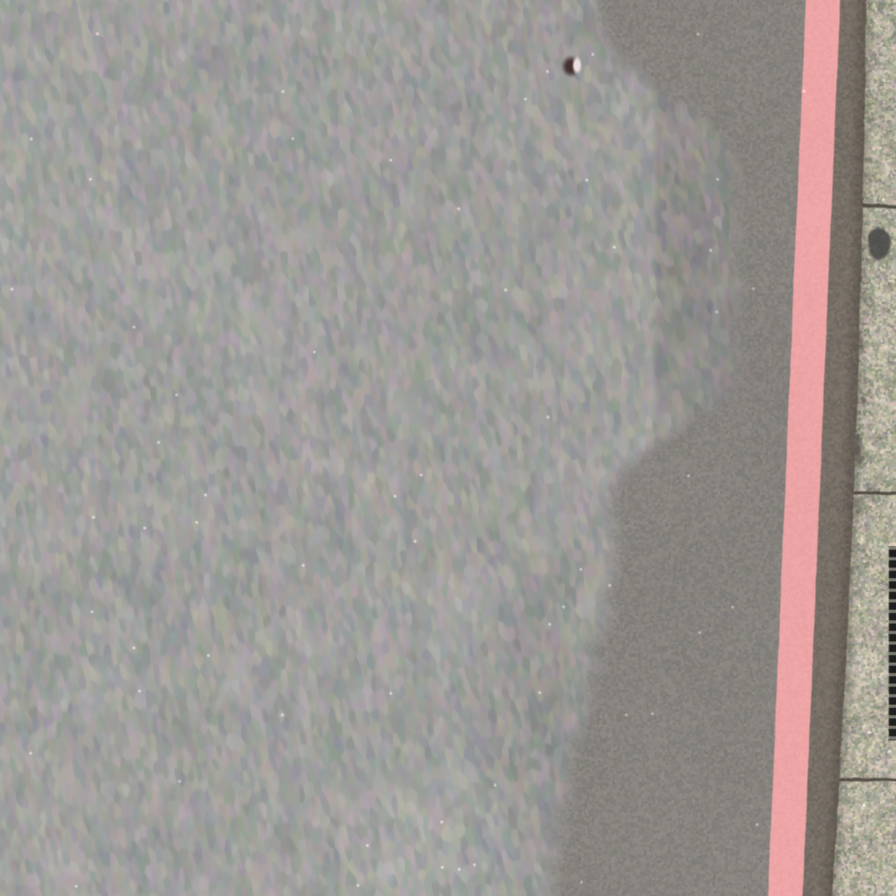
Write a Shadertoy shader that draws this texture.

```glsl
#define ROAD vec3(0.622, 0.622, 0.613)
#define SMOOTH_TAR vec3(0.525, 0.510, 0.492)
#define GUTTER vec3(0.465, 0.435, 0.400)
#define PAINT vec3(0.930, 0.645, 0.650)
#define KERB vec3(0.690, 0.675, 0.610)
#define LINE_HALF_WIDTH 0.0193
#define GRAIN_SCALE vec2(155.0, 78.0)
#define FINE_SCALE 330.0
#define ROAD_GRAIN 0.115
#define TAR_GRAIN 0.075
#define KERB_GRAIN 0.24

vec3 hash3(vec2 p) {
    vec3 q = fract(p.xyx * vec3(0.1031, 0.1030, 0.0973));
    q += dot(q, q.yxz + 33.33);
    return fract((q.xxy + q.yzz) * q.zyx);
}

// Soft cellular noise: blends a random tint from each nearby cell.
vec3 cellTint(vec2 p) {
    vec2 cell = floor(p);
    vec3 sum = vec3(0.0);
    float total = 0.0;
    for (int j = -1; j <= 1; j++)
    for (int i = -1; i <= 1; i++) {
        vec2 id = cell + vec2(i, j);
        vec3 h = hash3(id + 17.0);
        vec2 d = id + h.xy - p;
        float w = exp(-6.0 * dot(d, d));
        sum += w * (hash3(id + 71.0) - 0.5);
        total += w;
    }
    return sum / total;
}

// Mostly grey grain with a trace of colour.
vec3 grain(vec2 p, float chroma) {
    vec3 t = cellTint(p);
    return mix(vec3(t.x), t, chroma);
}

float waves(vec2 p) {
    float sum = 0.0, amp = 0.5;
    for (int i = 0; i < 4; i++) {
        sum += amp * sin(p.x + 1.3 * sin(p.y)) * cos(p.y * 0.9 + sin(p.x * 0.7));
        p = mat2(1.5, 1.1, -1.1, 1.5) * p + 2.1;
        amp *= 0.55;
    }
    return sum;
}

float blob(vec2 p, vec2 centre, vec2 radius) {
    vec2 d = (p - centre) / radius;
    return exp(-dot(d, d));
}

float cover(float d, float soft) {
    return smoothstep(soft, -soft, d);
}

void mainImage(out vec4 fragColor, in vec2 fragCoord) {
    vec2 uv = fragCoord / iResolution.xy;
    float px = max(1.0 / iResolution.y, 0.0015);
    float broad = waves(uv * 9.0);
    float ragged = waves(uv * 45.0);
    vec3 fine = grain(uv * FINE_SCALE, 0.25);

    // Coarse road, streaked along a slight lean
    vec2 lean = vec2(uv.x + 0.14 * uv.y, uv.y);
    vec3 coarse = grain(lean * GRAIN_SCALE, 0.45)
                + 0.5 * grain(lean * GRAIN_SCALE * 0.43 + 9.0, 0.35);
    vec3 road = ROAD + 0.012 * broad + 0.02 * (0.4 - uv.x);
    road += 0.045 * blob(uv, vec2(0.48, 0.05), vec2(0.08, 0.09));
    road -= 0.035 * blob(uv, vec2(0.60, 0.20), vec2(0.06, 0.17));
    road -= 0.025 * blob(uv, vec2(0.64, 1.00), vec2(0.12, 0.10));
    float band = smoothstep(0.725, 0.737, uv.x)
               * smoothstep(0.48, 0.56, uv.y) * (1.0 - smoothstep(0.90, 0.98, uv.y));
    road -= band * vec3(0.060, 0.066, 0.066);
    road += ROAD_GRAIN * coarse;

    // Smooth tar, meeting the road along a stepped, bulging seam
    float seam = 0.615 + 0.065 * smoothstep(0.0, 0.38, uv.y);
    seam += 0.140 * smoothstep(0.45, 0.585, uv.y);
    seam -= 0.155 * smoothstep(0.80, 0.99, uv.y);
    seam += 0.010 * ragged;
    vec3 tar = SMOOTH_TAR + 0.012 * broad + TAR_GRAIN * fine;
    vec3 col = mix(road, tar, smoothstep(-0.018, 0.018, uv.x - seam));

    // Gutter beyond the painted line
    float lineX = 0.8765 + 0.0420 * uv.y;
    float kerbX = 0.929 + 0.065 * uv.y - 0.027 * uv.y * uv.y + 0.0012 * ragged;
    vec3 gutter = GUTTER + TAR_GRAIN * fine;
    gutter -= 0.07 * smoothstep(0.018, 0.0, kerbX - uv.x);
    col = mix(col, gutter, smoothstep(0.0, 0.02, uv.x - lineX));
    float wear = 0.0007 * ragged;
    vec3 paint = PAINT + 0.035 * fine + 0.008 * broad;
    col = mix(col, paint, cover(abs(uv.x - lineX) - LINE_HALF_WIDTH + wear, px));

    // Kerb stones with grime
    vec3 kerb = KERB + KERB_GRAIN * fine + 0.14 * grain(uv * 120.0, 0.2) + 0.03 * ragged;
    float inner = uv.x - kerbX;
    float grime = smoothstep(0.15, 0.55, waves(uv * vec2(75.0, 55.0) + 3.0));
    float dirty = blob(uv, vec2(0.960, 0.53), vec2(0.018, 0.11));
    kerb = mix(kerb, vec3(0.36, 0.35, 0.32), 0.75 * grime * dirty);
    float stain = blob(uv, vec2(0.981, 0.728), vec2(0.017, 0.023)) + 0.25 * ragged;
    kerb = mix(kerb, vec3(0.27, 0.27, 0.27), 0.85 * smoothstep(0.40, 0.60, stain));
    kerb *= 1.0 - 0.16 * smoothstep(0.012, 0.0, inner);

    // Joints repeat along the kerb
    float jointY = uv.y - 0.130 + 0.0025 * ragged;
    float joint = abs(fract(jointY / 0.320 + 0.5) - 0.5) * 0.320;
    kerb = mix(kerb, vec3(0.25, 0.23, 0.20), 0.8 * cover(joint - 0.0018, px));

    // Drain grate at the right edge
    float grate = cover(max(0.992 - uv.x, abs(uv.y - 0.282) - 0.108), px);
    float bar = smoothstep(0.25, 0.45, abs(fract(uv.y * 85.0) - 0.5));
    kerb = mix(kerb, mix(vec3(0.12), vec3(0.48, 0.48, 0.44), bar), grate);
    col = mix(col, kerb, cover(-inner, px));

    // Sparse pale grit
    vec2 gritCell = floor(uv * 42.0);
    vec3 grit = hash3(gritCell + 5.0);
    vec2 gritPos = fract(uv * 42.0) - 0.2 - 0.6 * grit.xy;
    col += 0.20 * step(0.965, grit.z) * cover(length(gritPos) - 0.065, 0.06);

    // Pebble and its shadow
    col = mix(col, vec3(0.23, 0.15, 0.15), 0.9 * cover(length((uv - vec2(0.637, 0.926)) * vec2(1.0, 0.85)) - 0.008, 0.004));
    col = mix(col, vec3(0.92, 0.88, 0.88), cover(length((uv - vec2(0.644, 0.927)) * vec2(1.5, 0.8)) - 0.0065, 0.003));

    fragColor = vec4(clamp(col, 0.0, 1.0), 1.0);
}
```
